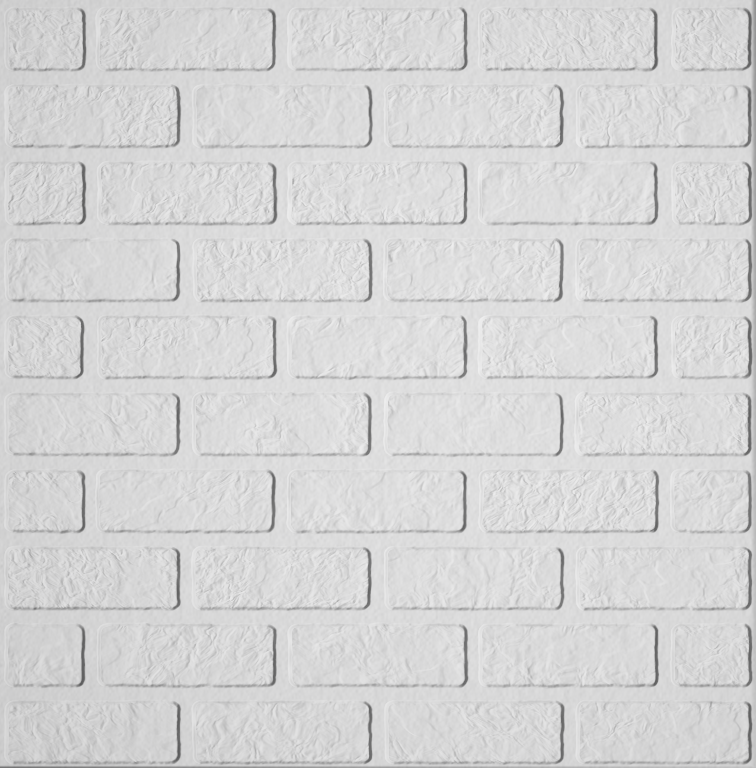
Reproduce this texture procedurally as a Shadertoy shader.

```glsl
// White embossed brick panel in running bond, lit from the left.
#define PITCH vec2(0.2491, 0.1003)      // brick spacing, in canvas heights
#define BRICK vec2(0.2290, 0.0795)      // size of a whole brick
#define FIRST vec2(0.1184, 0.0464)      // centre of the lowest left brick
#define PANEL_X vec2(0.0085, 0.9765)    // limits that cut the half bricks
#define CORNER 0.0100                   // corner radius
#define BEVEL 0.0025                    // half width of the brick slope
#define WRINKLE 0.20                    // depth of the surface creases
#define WRINKLE_FREQ 66.0
#define LIGHT vec2(0.00138, -0.00024)   // light direction times strength
#define PAINT vec3(0.873, 0.873, 0.874)

float hash(vec2 p) {
    return fract(sin(dot(p, vec2(127.1, 311.7))) * 43758.5453);
}

float noise(vec2 p) {
    vec2 i = floor(p), f = fract(p);
    f = f * f * (3.0 - 2.0 * f);
    return mix(mix(hash(i), hash(i + vec2(1, 0)), f.x),
               mix(hash(i + vec2(0, 1)), hash(i + vec2(1, 1)), f.x), f.y);
}

float fbm(vec2 p) {
    float sum = 0.0, amp = 0.54;
    for (int i = 0; i < 3; i++) {
        sum += amp * noise(p);
        p = p * 2.03 + 17.3;
        amp *= 0.5;
    }
    return sum;
}

// Signed distance to the nearest brick; also gives its centre and index.
float brickDistance(vec2 p, out vec2 centre, out vec2 id) {
    id.y = floor((p.y - FIRST.y) / PITCH.y + 0.5);
    float shift = 0.5 * mod(id.y, 2.0);
    id.x = floor((p.x - FIRST.x) / PITCH.x - shift + 0.5);
    centre = FIRST + (id + vec2(shift, 0.0)) * PITCH;
    centre.x += 0.003 * (hash(id + 3.7) - 0.5);

    float left = max(centre.x - 0.5 * BRICK.x, PANEL_X.x);
    float right = min(centre.x + 0.5 * BRICK.x, PANEL_X.y);
    vec2 mid = vec2(0.5 * (left + right), centre.y);
    vec2 halfSize = 0.5 * vec2(right - left, BRICK.y);
    vec2 q = abs(p - mid) - halfSize + CORNER;
    float d = length(max(q, 0.0)) + min(max(q.x, q.y), 0.0) - CORNER;
    return d + 0.0030 * (fbm(p * 75.0) - 0.47);
}

// Creases, flakes and grain on one brick face.
float faceRelief(vec2 local, vec2 id, float d) {
    float seed = hash(id + 11.0), style = hash(id + 29.0);
    vec2 q = local;
    q.x += (seed - 0.4) * 0.8 * q.y;                   // lean of the creases
    q = q * WRINKLE_FREQ * mix(0.75, 1.30, style) + seed * 90.0;
    q += 0.8 * vec2(noise(q * 0.9 + 5.0), noise(q * 0.9 + 31.0));

    float n = fbm(q);
    float crease = smoothstep(0.0, 0.20, abs(n - 0.48));
    float flake = smoothstep(0.43, 0.57, fbm(q * 0.55 + 40.0));
    float grain = fbm(q * 2.0 + 70.0);
    float patchy = noise(local * vec2(17.0, 24.0) + seed * 60.0);
    float rough = smoothstep(0.25, 0.75, patchy + 0.35 * exp(d / 0.009) + 0.2 * (style - 0.4));
    return WRINKLE * (rough * (0.8 * crease + 1.1 * grain) + 0.70 * flake + 0.25 * grain);
}

float height(vec2 p) {
    vec2 centre, id;
    float d = brickDistance(p, centre, id);
    float raised = smoothstep(BEVEL, -BEVEL, d);
    float plaster = 0.12 * fbm(p * vec2(105.0, 65.0)) + 0.05 * noise(p * 240.0);
    return plaster + raised * (1.0 + faceRelief(p - centre, id, d));
}

void mainImage(out vec4 fragColor, in vec2 fragCoord) {
    vec2 uv = fragCoord / iResolution.xy;
    vec2 p = fragCoord / iResolution.y;

    // Relief lighting: deep shadows, restrained highlights.
    vec2 e = vec2(0.0010, 0.0);
    vec2 slope = vec2(height(p + e.xy) - height(p - e.xy),
                      height(p + e.yx) - height(p - e.yx)) / (2.0 * e.x);
    float lit = dot(slope, LIGHT);
    lit = lit > 0.0 ? lit / (1.0 + 11.0 * lit) : max(lit, -0.36);

    // Soft crevice round each brick, broken up by wear.
    vec2 centre, id;
    float d = brickDistance(p, centre, id);
    float crevice = exp(-pow((d + 0.0004) / 0.0020, 2.0));
    lit -= crevice * mix(0.02, 0.12, noise(p * 48.0));

    // Broad falloff of light and fine grain.
    vec2 away = uv - vec2(0.62, 0.55);
    vec3 color = PAINT - 0.12 * dot(away, away) + lit;
    color += 0.012 * (noise(p * 300.0) - 0.5);

    // Shaded right and lower rims of the panel.
    float rightRim = smoothstep(0.992, 1.0, uv.x) * mix(0.06, 0.32, uv.y);
    float lowerRim = smoothstep(0.004, 0.0, uv.y) * mix(0.45, 0.08, uv.x);
    color *= 1.0 - max(rightRim, lowerRim);
    fragColor = vec4(clamp(color, 0.0, 1.0), 1.0);
}
```
